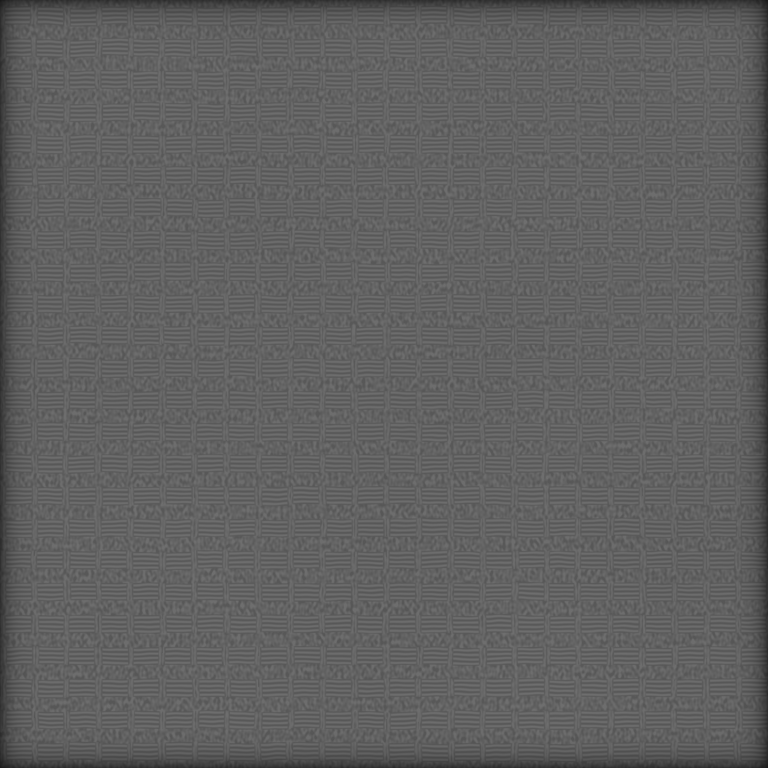
This pattern is drawn by a WebGL 1 fragment shader. Its source:

```glsl
precision highp float;
// Embossed grey basket weave: ribbed blocks in a 24 by 24 grid, wormy seams and dark edges.

uniform vec2 u_resolution;

const float TAU = 6.2831853;

// Random vector with components from -1 to 1
vec2 hash2(vec2 p) {
  vec3 h = fract(p.xyx * vec3(0.1031, 0.1030, 0.0973));
  h += dot(h, h.yzx + 33.33);
  return fract((h.xx + h.yz) * h.zy) * 2.0 - 1.0;
}

float gradientNoise(vec2 p) {
  vec2 i = floor(p);
  vec2 f = p - i;
  vec2 u = f * f * (3.0 - 2.0 * f);
  float a = dot(hash2(i), f);
  float b = dot(hash2(i + vec2(1.0, 0.0)), f - vec2(1.0, 0.0));
  float c = dot(hash2(i + vec2(0.0, 1.0)), f - vec2(0.0, 1.0));
  float d = dot(hash2(i + 1.0), f - 1.0);
  return mix(mix(a, b, u.x), mix(c, d, u.x), u.y);
}

// Height of the weave, from -1 in the grooves to 1 on the ridges
float weave(vec2 p) {
  // Gentle drift of the grid, then a small shift of each block
  p += 0.06 * vec2(gradientNoise(p * 0.7), gradientNoise(p * 0.7 + 41.0));
  vec2 cell = floor(p);
  vec2 q = p - cell - 0.5 + 0.025 * hash2(cell + 7.0);
  vec2 edge = abs(q) - vec2(0.39, 0.27);

  // Four horizontal ribs in the block
  float bend = 0.03 * gradientNoise(p * 2.5 + 19.0);
  float ribs = -cos(TAU * (q.y + bend) / 0.14);

  // Short upright worms in the band between rows
  float worms = clamp(3.2 * gradientNoise(p * vec2(10.5, 7.0) + 63.0), -1.0, 1.0);

  // Wavering upright lines in the seam between columns
  float lines = -cos(TAU * edge.x / 0.14 + 2.5 * gradientNoise(p * 5.0));
  float seam = mix(lines, worms, 0.35);

  float height = mix(ribs, seam, smoothstep(-0.03, 0.03, edge.x));
  return mix(height, worms, smoothstep(-0.02, 0.04, edge.y));
}

void main() {
  vec2 uv = gl_FragCoord.xy / u_resolution;
  vec2 p = uv * 24.0 - vec2(0.08, 0.0);

  float grey = 0.386 + 0.042 * weave(p);
  grey += 0.008 * gradientNoise(uv * 5.0);

  // Soft dark border
  vec2 inset = min(uv, 1.0 - uv);
  vec2 border = 1.0 - 0.52 * exp(-inset / 0.012);
  gl_FragColor = vec4(vec3(grey * border.x * border.y), 1.0);
}
```
